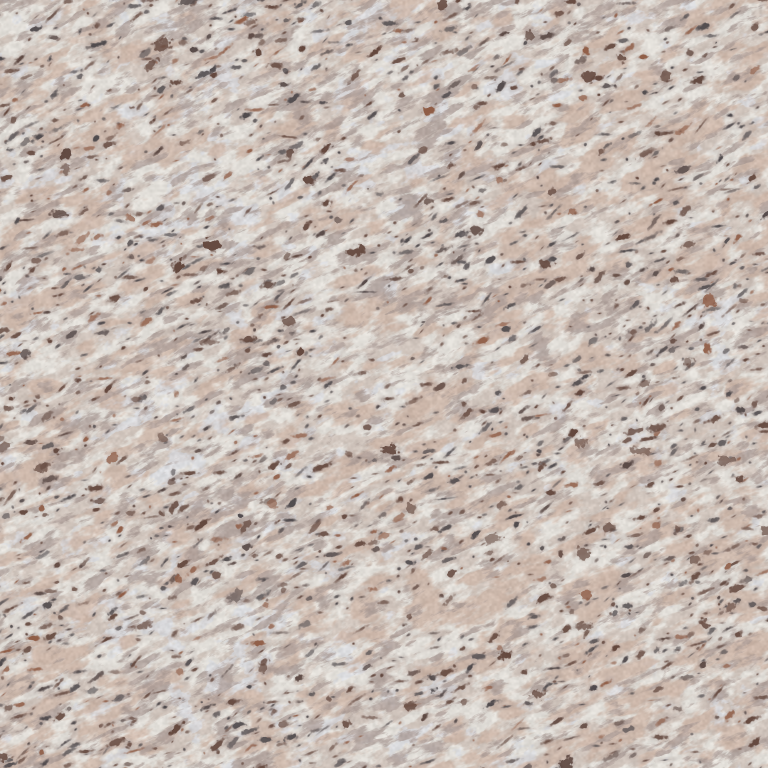
A three.js fragment shader for this texture:

```glsl
// Pale cream and pink granite with slanted grain and scattered dark mineral flecks.
varying vec2 vUv;

const vec3 CREAM = vec3(0.885, 0.872, 0.850);
const vec3 SAND = vec3(0.815, 0.770, 0.738);
const vec3 PINK = vec3(0.795, 0.700, 0.643);
const vec3 TAUPE = vec3(0.665, 0.605, 0.585);
const vec3 COOL_WHITE = vec3(0.85, 0.86, 0.885);
const vec3 BROWN = vec3(0.39, 0.28, 0.24);
const vec3 CHARCOAL = vec3(0.31, 0.29, 0.30);
const vec3 RUST = vec3(0.56, 0.36, 0.27);
const float GRAIN_ANGLE = 0.43;

float hash(vec2 p) {
  vec3 h = fract(vec3(p.xyx) * 0.1031);
  h += dot(h, h.yzx + 33.33);
  return fract((h.x + h.y) * h.z);
}

vec2 hash2(vec2 p) {
  return vec2(hash(p), hash(p + 71.7));
}

vec2 rotate(vec2 p, float angle) {
  float c = cos(angle), s = sin(angle);
  return vec2(c * p.x - s * p.y, s * p.x + c * p.y);
}

float noise(vec2 p) {
  vec2 cell = floor(p), f = fract(p);
  f = f * f * (3.0 - 2.0 * f);
  float low = mix(hash(cell), hash(cell + vec2(1.0, 0.0)), f.x);
  float high = mix(hash(cell + vec2(0.0, 1.0)), hash(cell + 1.0), f.x);
  return mix(low, high, f.y);
}

float fbm(vec2 p) {
  float sum = 0.0, weight = 0.53;
  for (int i = 0; i < 4; i++) {
    sum += weight * noise(p);
    p = rotate(p, 0.25) * 2.03 + 17.3;
    weight *= 0.5;
  }
  return sum;
}

// Jittered ragged ellipses; returns core cover, halo cover and a random tint.
vec3 flecks(vec2 p, vec2 grid, vec2 radii, float density, float seed) {
  vec3 result = vec3(0.0);
  float ragged = noise(p * 190.0 + seed) + 0.6 * noise(p * 380.0 + seed) - 0.8;
  for (int y = -1; y <= 1; y++) {
    for (int x = -1; x <= 1; x++) {
      vec2 cell = floor(p * grid) + vec2(float(x), float(y));
      vec2 id = cell + seed;
      vec2 centre = (cell + 0.1 + 0.8 * hash2(id)) / grid;
      float cluster = 0.35 + 1.3 * noise(centre * vec2(9.0, 15.0) + 40.0);
      float present = step(hash(id + 13.1), density * cluster);
      vec2 size = radii * mix(vec2(0.4), vec2(1.15), hash2(id + 29.3));
      vec2 local = rotate(p - centre, (hash(id + 47.9) - 0.5) * 0.9);
      float edge = (length(local / size) - 1.0 + 0.9 * ragged) * min(size.x, size.y);
      float strength = present * mix(0.55, 1.0, hash(id + 83.7));
      float core = strength * (1.0 - smoothstep(-0.0014, 0.0012, edge));
      float halo = strength * (1.0 - smoothstep(-0.001, 0.005, edge));
      if (core > result.x) result.z = hash(id + 97.1);
      result.xy = max(result.xy, vec2(core, halo));
    }
  }
  return result;
}

vec3 addFlecks(vec3 stone, vec3 layer, float brownShare) {
  vec3 mineral = mix(CHARCOAL, BROWN, smoothstep(-0.2, 0.2, brownShare - layer.z));
  mineral = mix(mineral, RUST, step(0.88, fract(layer.z * 7.0)));
  stone = mix(stone, TAUPE, 0.4 * layer.y);
  return mix(stone, mineral, layer.x);
}

// Mottled ground of cream, sand, pink and taupe drawn out along the grain.
vec3 ground(vec2 uv, vec2 p) {
  float region = fbm(uv * 3.5 + 5.0) - 0.5;
  float pale = smoothstep(0.34, 0.58, fbm(p * vec2(42.0, 85.0)));
  float pink = smoothstep(0.48, 0.68, fbm(p * vec2(27.0, 62.0) + 31.0) + 0.35 * region);
  float taupe = smoothstep(0.53, 0.72, fbm(p * vec2(38.0, 105.0) + 67.0) - 0.15 * region);
  float cool = smoothstep(0.60, 0.72, fbm(p * vec2(40.0, 65.0) + 90.0) - 0.3 * region);
  vec3 stone = mix(SAND, CREAM, pale);
  stone = mix(stone, COOL_WHITE, 0.7 * cool);
  stone = mix(stone, PINK, 0.8 * pink);
  return mix(stone, TAUPE, 0.75 * taupe);
}

void main() {
  vec2 p = rotate(vUv, -GRAIN_ANGLE);
  p += 0.005 * (vec2(noise(vUv * 28.0), noise(vUv * 28.0 + 50.0)) - 0.5);
  vec3 stone = ground(vUv, p);

  // Fine crystalline grain
  float crystal = noise(p * vec2(150.0, 230.0)) + noise(vUv * 310.0 + 9.0) - 1.0;
  stone += 0.055 * crystal;

  // Small specks, slanted slivers and larger brown blots
  stone = addFlecks(stone, flecks(p, vec2(85.0, 120.0), vec2(0.0030, 0.0017), 0.13, 11.0), 0.45);
  stone = addFlecks(stone, flecks(p, vec2(40.0, 68.0), vec2(0.0085, 0.0031), 0.34, 137.0), 0.5);
  stone = addFlecks(stone, flecks(p, vec2(18.0, 25.0), vec2(0.0098, 0.0062), 0.28, 291.0), 0.9);

  gl_FragColor = vec4(clamp(stone, 0.0, 1.0), 1.0);
}
```
